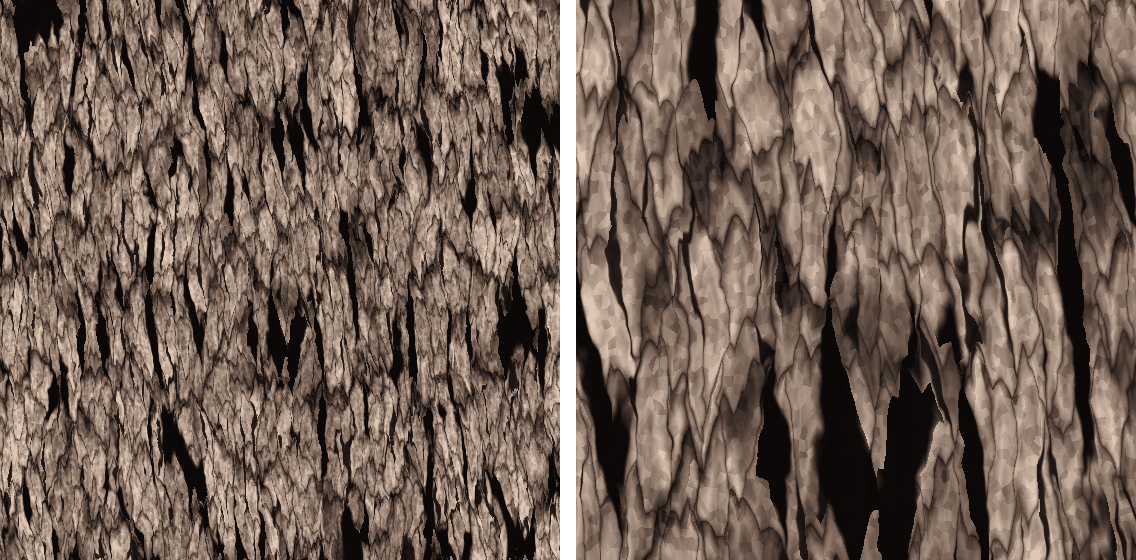
Left, the full canvas; right, a detail of the centre.
Reproduce this texture procedurally as a three.js fragment shader.

```glsl
varying vec2 vUv;

struct Flake {
  float core;  // distance to the nearest cell point
  float gap;   // grows from 0 at the border with the next cell
  float side;  // 1 on upright borders, 0 on level ones
  float tone;  // random value of the cell
  float rise;  // height above the cell point
};

float hash(vec2 p) {
  vec3 q = fract(p.xyx * vec3(0.1031, 0.1030, 0.0973));
  q += dot(q, q.yzx + 33.33);
  return fract((q.x + q.y) * q.z);
}

// Cellular noise with border direction
Flake cells(vec2 p) {
  vec2 base = floor(p), nearest = vec2(4.0), second = vec2(4.0), owner = base;
  for (int j = -1; j <= 1; j++) {
    for (int i = -1; i <= 1; i++) {
      vec2 cell = base + vec2(float(i), float(j));
      vec2 offset = cell + vec2(hash(cell), hash(cell + 57.3)) - p;
      if (dot(offset, offset) < dot(nearest, nearest)) {
        second = nearest;
        nearest = offset;
        owner = cell;
      } else if (dot(offset, offset) < dot(second, second)) {
        second = offset;
      }
    }
  }
  float core = length(nearest);
  float side = abs(second.x - nearest.x) / max(length(second - nearest), 0.001);
  return Flake(core, length(second) - core, side, hash(owner + 113.7), -nearest.y);
}

// Shade cast on the top of a flake by the ragged end above it
float overhang(Flake f) {
  return smoothstep(0.0, 0.4, f.rise) * (1.0 - smoothstep(0.0, 0.5, f.gap))
       * (1.0 - smoothstep(0.5, 0.95, f.side));
}

// 0 inside an open crack, 1 on the wood
float crack(Flake f, float width, float blur) {
  float w = width * smoothstep(0.35, 0.9, f.side);
  return smoothstep(w * 0.8 - blur, w + blur, f.gap);
}

vec3 barkColor(float t) {
  vec3 black = vec3(0.04, 0.025, 0.025);
  vec3 brown = vec3(0.40, 0.32, 0.275);
  vec3 tan = vec3(0.80, 0.71, 0.64);
  return t < 0.47 ? mix(black, brown, t / 0.47)
                  : mix(brown, tan, (t - 0.47) / 0.53);
}

void main() {
  // Lean the fibres and let them sway
  vec2 p = vUv;
  p.x += 0.07 * p.y + 0.006 * sin(p.y * 9.0 + p.x * 13.0)
       + 0.003 * sin(p.y * 23.0 - p.x * 31.0);

  // Ragged sides and toothed ends
  vec2 q = p;
  q.x += 0.008 * cells(p * vec2(48.0, 21.0)).core
       + 0.003 * cells(p * vec2(125.0, 70.0) + 7.0).core;
  q.y += 0.035 * cells(p * vec2(95.0, 14.0) + 19.0).core;

  Flake plate = cells(q * vec2(27.0, 6.0) + 3.0);
  Flake chip = cells(q * vec2(50.0, 13.0) + 41.0);
  float opening = smoothstep(0.4, 0.8, cells(p * vec2(17.0, 5.0) + 71.0).core);
  float split = smoothstep(0.45, 0.85, cells(p * vec2(33.0, 9.0) + 29.0).core);

  // Tone of the plates, chips and broad patches
  float t = 0.82 + 0.20 * (plate.tone - 0.5) + 0.20 * (chip.tone - 0.5);
  t += 0.04 * sin(p.x * 11.0 + 2.0 * sin(p.y * 7.0)) * sin(p.y * 8.0 + p.x * 5.0);
  t -= 0.45 * overhang(plate) + 0.32 * overhang(chip);

  // Fibre streaks, stains and grit
  t += 0.34 * (cells(q * vec2(165.0, 38.0)).core - 0.45);
  t -= 0.28 * (cells(q * vec2(66.0, 26.0) + 11.0).core - 0.45);
  t += 0.24 * (cells(vUv * vec2(230.0, 165.0)).tone - 0.5);

  // Soft shade beside the cracks, then the cracks themselves
  t *= mix(0.62, 1.0, smoothstep(0.0, 0.14 + 0.8 * opening, plate.gap));
  t *= mix(0.72, 1.0, smoothstep(0.0, 0.16, chip.gap));
  t *= mix(0.15, 1.0, crack(chip, 0.38 * split, 0.05));
  t *= mix(0.02, 1.0, crack(plate, 0.62 * opening, 0.05));

  gl_FragColor = vec4(barkColor(clamp(t, 0.0, 1.1)), 1.0);
}
```
